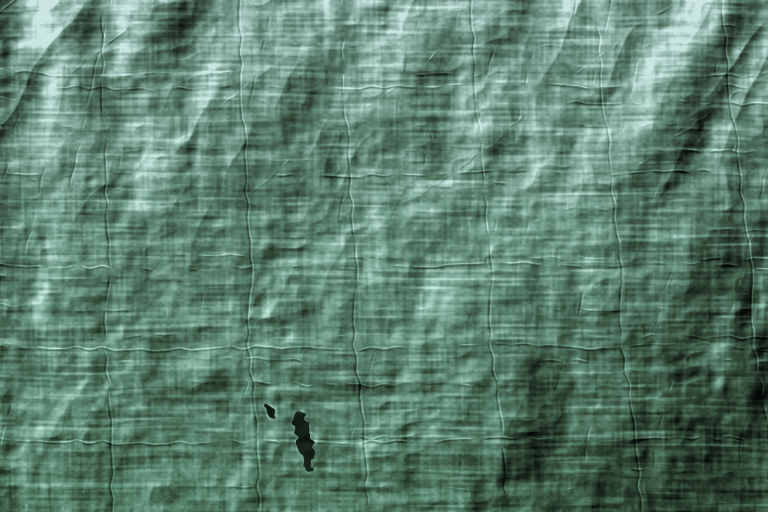
Reproduce this texture procedurally as a WebGL 1 fragment shader.

```glsl
precision highp float;
uniform vec2 u_resolution;

#define RELIEF 1.15
#define WEAVE 0.2
#define ROWS 185.0
#define COLUMNS 190.0
#define SEAM_GAP 0.25
#define CREASE_GAP 0.17
#define CREASE_WIDTH 0.0017
#define BASE_TONE 0.425
#define SKY_LIGHT 0.23

float hash(vec2 p) {
  return fract(sin(dot(p, vec2(127.1, 311.7))) * 43758.55);
}

float noise(vec2 p) {
  vec2 i = floor(p), f = fract(p);
  f = f * f * (3.0 - 2.0 * f);
  return mix(mix(hash(i), hash(i + vec2(1.0, 0.0)), f.x),
             mix(hash(i + vec2(0.0, 1.0)), hash(i + vec2(1.0, 1.0)), f.x), f.y);
}

// Sharp-edged folds where the noise crosses its middle
float folds(vec2 p) {
  return 1.0 - abs(2.0 * noise(p) - 1.0);
}

// Height of the crumpled sheet
float sheetHeight(vec2 p) {
  vec2 warped = p + 0.035 * vec2(noise(p * 7.0), noise(p * 7.0 + 31.0))
                  + 0.008 * vec2(noise(p * 28.0 + 5.0), noise(p * 28.0 + 77.0));
  float height = 0.0, freq = 6.0;
  mat2 turn = mat2(0.8, 0.6, -0.6, 0.8);
  vec2 q = warped;
  for (int i = 0; i < 4; i++) {
    height += 0.065 / freq * noise(q * freq + float(i) * 17.0);
    q = turn * q;
    freq *= 2.1;
  }
  // Slanted folds, strongest where the sheet hangs from the top
  float hang = smoothstep(0.35, 1.0, p.y);
  vec2 slant = vec2(warped.x - 0.55 * warped.y, warped.x + warped.y);
  height += (0.002 + 0.016 * hang) * noise(slant * vec2(9.0, 2.4) + 5.0);
  height += (0.001 + 0.003 * hang) * folds(slant * vec2(17.0, 5.0) + 9.0);
  // Upright crinkles, flat wrinkles and small crumples
  height += 0.004 * noise(warped * vec2(25.0, 7.0) + 8.0);
  height += 0.0013 * noise(warped * vec2(13.0, 42.0) + 3.0);
  height += 0.0012 * folds(warped * vec2(24.0, 34.0) + 43.0);
  return height;
}

// Repeated broken ridge lines: a pale crest beside a dark groove
float creases(float across, float along, float gap, float cover, float seed) {
  across += 0.014 * noise(vec2(along * 6.0, seed)) + 0.007 * noise(vec2(along * 40.0, seed));
  float cell = floor(across / gap + 0.5);
  vec2 key = vec2(cell * 7.3, seed);
  float d = across - gap * (cell + 0.3 * (hash(key) - 0.5));
  float crest = exp(-pow(d / CREASE_WIDTH, 2.0));
  float groove = exp(-pow((d + 2.0 * CREASE_WIDTH) / (1.3 * CREASE_WIDTH), 2.0));
  float broken = noise(vec2(along * 7.0, key.x + seed)) * 0.5
               + noise(vec2(along * 45.0, key.x + seed + 50.0)) * 0.5;
  float side = noise(vec2(along * 20.0, key.x + seed + 90.0));
  return (crest * (0.5 + side) - (1.3 - side) * groove)
       * smoothstep(1.0 - cover, 1.3 - cover, broken);
}

// Signed distance to a ragged, tilted tear
float tear(vec2 p, vec2 center, vec2 size, float tilt) {
  vec2 d = p - center;
  d.x += tilt * d.y;
  float ragged = 0.8 * (noise(p * 110.0) - 0.5);
  return (length(d / size) - 1.0 + ragged) * size.x;
}

vec3 tarpColor(float tone) {
  vec3 black = vec3(0.02, 0.035, 0.03);
  vec3 deep = vec3(0.19, 0.27, 0.21);
  vec3 green = vec3(0.36, 0.51, 0.44);
  vec3 pale = vec3(0.58, 0.73, 0.68);
  vec3 shine = vec3(0.78, 0.90, 0.87);
  vec3 c = mix(black, deep, clamp(tone / 0.27, 0.0, 1.0));
  c = mix(c, green, clamp((tone - 0.27) / 0.24, 0.0, 1.0));
  c = mix(c, pale, clamp((tone - 0.51) / 0.22, 0.0, 1.0));
  return mix(c, shine, clamp((tone - 0.73) / 0.17, 0.0, 1.0));
}

void main() {
  vec2 p = gl_FragCoord.xy / u_resolution.y;
  float width = u_resolution.x / u_resolution.y;

  // Broad light: bright top, dim corners, draped folds at upper left
  float tone = BASE_TONE + SKY_LIGHT * p.y;
  tone -= 0.15 * smoothstep(0.72, 1.0, p.x / width) * (1.1 - 0.5 * p.y);
  tone -= 0.1 * smoothstep(0.1, 0.0, p.x);
  tone += 0.16 * (noise(p * vec2(5.0, 2.5) + 2.0) - 0.5);
  float drape = cos(37.0 * (p.x / (1.6 - 0.6 * p.y) - 0.085) + 0.8 * noise(p * 4.0) - 0.4);
  tone += 0.18 * drape * smoothstep(0.5, 0.15, p.x) * smoothstep(0.35, 0.95, p.y);

  // Damp patch at lower right
  float damp = length((p - vec2(1.22, 0.15)) / vec2(0.24, 0.19)) + 0.5 * noise(p * 8.0);
  tone -= 0.08 * smoothstep(1.4, 1.0, damp);

  // Relief lit from the upper left
  vec2 lightStep = 0.0022 * vec2(-0.78, 0.62);
  tone += RELIEF * (sheetHeight(p - lightStep) - sheetHeight(p + lightStep)) / 0.0044;

  // Woven tapes, slightly buckled, and worn pale threads
  vec2 cloth = p + 0.006 * vec2(noise(p * 6.0 + 14.0), noise(p * 6.0 + 27.0));
  float rows = noise(vec2(cloth.x * 12.0, cloth.y * ROWS));
  float columns = noise(vec2(cloth.x * COLUMNS, cloth.y * 20.0 + 40.0));
  float grain = noise(cloth * vec2(150.0, 190.0) + 60.0);
  tone += WEAVE * (rows - 0.5 + 0.55 * (columns - 0.5) + 0.5 * (grain - 0.5));
  tone += 0.12 * smoothstep(0.7, 0.95, noise(vec2(cloth.x * 7.0 + 70.0, cloth.y * 120.0)));

  // Upright seams, level creases, small crinkles and slanted creases
  float seamX = p.x * (1.0 + 0.07 * (p.y - 0.5)) + 0.02;
  tone += 0.17 * creases(seamX, p.y, SEAM_GAP, 0.78, 11.0);
  tone += 0.2 * creases(p.y, p.x, CREASE_GAP, 0.66, 23.0);
  tone += 0.18 * creases(p.y, p.x, 0.3 * CREASE_GAP, 0.46, 37.0);
  tone += 0.14 * creases(p.x - 0.25 * p.y, p.y, 0.3 * SEAM_GAP, 0.44, 71.0);
  float upper = smoothstep(0.5, 0.85, p.y);
  tone += 0.18 * upper * creases(0.8 * p.y - 0.6 * p.x, p.x + p.y, 0.2, 0.56, 53.0);

  // Tears with frayed pale rims
  float hole = tear(p, vec2(0.595, 0.14), vec2(0.015, 0.056), 0.22);
  hole = min(hole, tear(p, vec2(0.528, 0.197), vec2(0.009, 0.012), 0.5));
  tone += 0.16 * smoothstep(0.009, 0.002, hole) * noise(p * 120.0);
  tone = mix(tone, 0.03 + 0.12 * noise(p * 70.0), smoothstep(0.0015, -0.0015, hole));

  // The lower sheet keeps a fuller green
  vec3 tint = mix(vec3(0.95, 1.01, 0.97), vec3(1.02, 1.0, 1.02), p.y);
  gl_FragColor = vec4(tarpColor(tone) * tint, 1.0);
}
```
